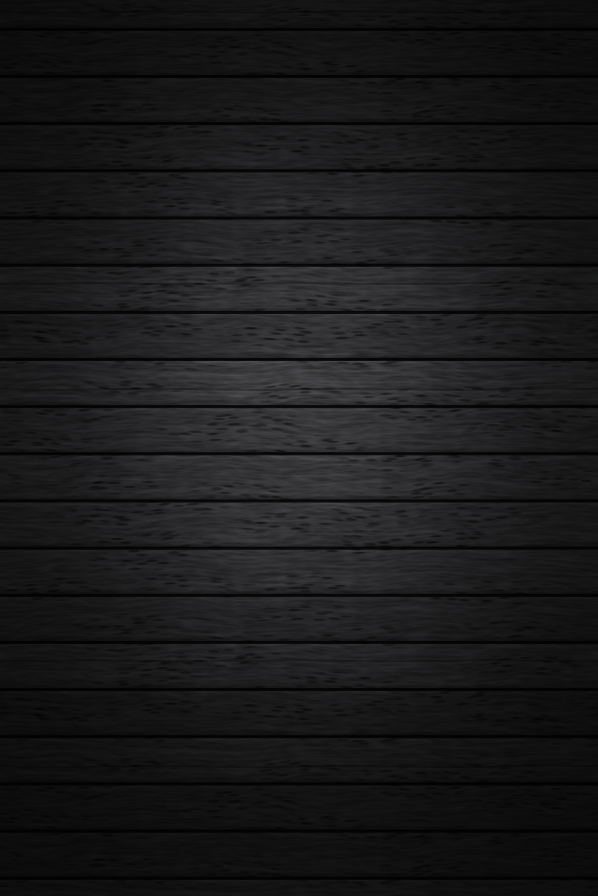
Write a Shadertoy shader that draws this texture.

```glsl
const float TAU = 6.2831853;
const float PLANKS = 19.0;

vec2 hash2(vec2 p) {
    return fract(sin(vec2(dot(p, vec2(127.1, 311.7)), dot(p, vec2(269.5, 183.3)))) * 43758.55);
}

// Cellular distance, wrapping across after p.x = wrap
float cellular(vec2 p, float wrap, float seed) {
    vec2 cell = floor(p);
    float nearest = 2.0;
    for (int j = -1; j <= 1; j++)
    for (int i = -1; i <= 1; i++) {
        vec2 c = cell + vec2(i, j);
        vec2 point = c + hash2(vec2(mod(c.x, wrap), c.y) + seed * 17.3);
        nearest = min(nearest, length(point - p));
    }
    return nearest;
}

// Wood grain of one board: x runs 0..1 along it, y runs 0..1 across it
float woodGrain(vec2 p, float seed) {
    vec2 phase = hash2(vec2(seed, 5.0)) * TAU;
    float bend = 0.04 * sin(TAU * 2.0 * p.x + phase.x) + 0.025 * sin(TAU * 5.0 * p.x + phase.y);
    float y = p.y + bend;

    // Long, medium and short fibres
    float fibre = 0.22 * (cellular(vec2(p.x * 5.0, y * 6.0), 5.0, seed) - 0.48);
    fibre += 0.30 * (cellular(vec2(p.x * 13.0, y * 14.0), 13.0, seed + 3.0) - 0.48);
    fibre += 0.26 * (cellular(vec2(p.x * 38.0, y * 19.0), 38.0, seed + 7.0) - 0.48);

    // Oval rings around sparse knots
    float knot = cellular(vec2(p.x * 3.0, y * 1.3), 3.0, seed + 11.0);
    fibre += 0.09 * sin(knot * 38.0 + 3.0 * bend) * (1.0 - smoothstep(0.1, 0.5, knot));

    // Dark chips gathered in worn patches
    float patchArea = 1.0 - smoothstep(0.2, 0.5, cellular(vec2(p.x * 4.0, y * 1.6), 4.0, seed + 19.0));
    float chip = 1.0 - smoothstep(0.12, 0.34, cellular(vec2(p.x * 24.0, y * 9.0), 24.0, seed + 23.0));
    return 1.0 + fibre - 0.38 * chip * patchArea;
}

void mainImage(out vec4 fragColor, in vec2 fragCoord) {
    vec2 uv = fragCoord / iResolution.xy;
    float v = uv.y * PLANKS - 0.376;
    float row = mod(floor(v), PLANKS);
    float f = fract(v);
    float pixel = PLANKS / iResolution.y;

    // Eight board patterns recur up the wall
    float board = mod(row, 8.0) + 1.0;
    vec2 variation = hash2(vec2(board, 41.0));
    float shade = woodGrain(vec2(uv.x, f), board) * mix(0.94, 1.08, variation.x);

    // Thin split along some boards
    float splitLine = abs(f - mix(0.3, 0.7, variation.y) - 0.012 * sin(TAU * 3.0 * uv.x + board));
    shade *= 1.0 - 0.25 * step(0.5, variation.x) * (1.0 - smoothstep(0.01, 0.01 + pixel, splitLine));

    // Lit upper edge, shaded lower edge and the dark gap
    shade *= 1.0 + 0.14 * smoothstep(0.86, 0.95, f);
    shade *= 1.0 - 0.30 * (1.0 - smoothstep(0.0, 0.16, f));
    float gap = 1.0 - smoothstep(0.022, 0.022 + pixel, min(f, 1.0 - f));
    shade *= 1.0 - 0.82 * gap;

    // Soft central light that fades alike on opposite edges
    vec2 glow = 0.5 + 0.5 * cos(TAU * (uv - vec2(0.5, 0.54)));
    float light = 0.05 + 0.052 * glow.y + 0.02 * glow.x + 0.115 * glow.x * glow.y;

    vec3 charcoal = vec3(0.985, 0.99, 1.035);
    fragColor = vec4(charcoal * light * shade, 1.0);
}
```
